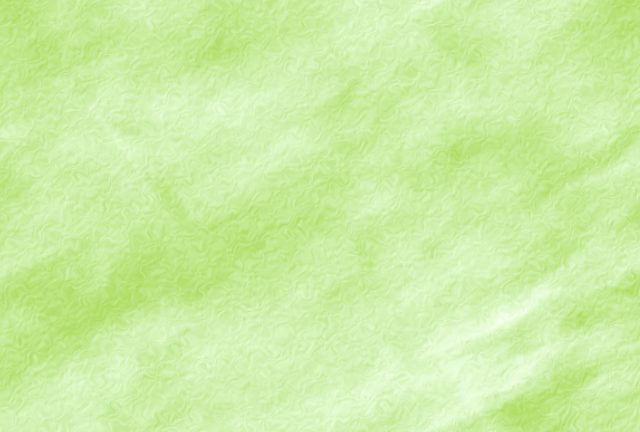
Give the GLSL for this texture, as a Shadertoy shader.

```glsl
// Pale green watercolour paper: slanted cloudy washes, soft light creases and fine embossed grain.
#define SLANT 0.49          // direction of the washes, radians
#define WASH_SCALE vec2(2.1, 5.0)
#define WASH_CONTRAST 1.35
#define MOTTLE_CONTRAST 0.55
#define BAND_DEPTH 0.24
#define BAND_WIDTH 0.10
#define CREASE_COUNT 9
#define CREASE_LIGHT 0.20
#define GRAIN_SCALE 135.0   // grains per canvas height
#define GRAIN_DEPTH 0.34
#define BASE_TONE 0.47

const vec3 LEAF = vec3(0.72, 0.885, 0.465);
const vec3 LIME = vec3(0.81, 0.94, 0.675);
const vec3 MIST = vec3(0.90, 0.985, 0.83);
const vec3 WHITE = vec3(0.98, 1.0, 0.96);

float hash(vec2 p) {
    vec3 q = fract(p.xyx * 0.1031);
    q += dot(q, q.yzx + 33.33);
    return fract((q.x + q.y) * q.z);
}

float noise(vec2 p) {
    vec2 i = floor(p), f = fract(p);
    f = f * f * f * (f * (f * 6.0 - 15.0) + 10.0);
    float low = mix(hash(i), hash(i + vec2(1, 0)), f.x);
    float high = mix(hash(i + vec2(0, 1)), hash(i + vec2(1, 1)), f.x);
    return mix(low, high, f.y);
}

float fbm(vec2 p) {
    float sum = 0.0, amp = 0.5, total = 0.0;
    for (int i = 0; i < 5; i++) {
        sum += amp * noise(p);
        total += amp;
        amp *= 0.55;
        p = mat2(1.6, 0.9, -0.9, 1.6) * p * 1.09 + 17.3;
    }
    return sum / total;
}

vec2 turn(vec2 p, float a) {
    return vec2(p.x * cos(a) + p.y * sin(a), p.y * cos(a) - p.x * sin(a));
}

// Bright fold: crisp below its ridge, fading slowly above it.
float crease(vec2 p, vec2 centre, float angle, float halfLength) {
    vec2 q = turn(p - centre, angle);
    float side = q.y > 0.0 ? 0.024 : 0.007;
    float along = 1.0 - smoothstep(0.3, 1.0, abs(q.x) / halfLength);
    return exp(-abs(q.y) / side) * along;
}

// Short irregular pits lit from one side; the warp breaks up their direction.
float grain(vec2 p) {
    vec2 wobble = vec2(noise(p * 45.0), noise(p * 45.0 + 70.0)) - 0.5;
    vec2 q = turn(p + wobble * 0.022, 1.15) * vec2(0.85, 1.1) * GRAIN_SCALE;
    vec2 light = vec2(0.45, 0.75);
    float fine = noise(q) - noise(q + light);
    vec2 r = turn(q, 0.8) * 0.62 + 40.0;
    float coarse = noise(r) - noise(r + light.yx);
    return fine * 0.8 + coarse * 0.35;
}

vec3 paperColour(float t) {
    vec3 c = mix(LEAF, LIME, clamp(t * 2.0, -0.35, 1.0));
    c = mix(c, MIST, clamp(t * 2.0 - 1.0, 0.0, 1.0));
    return mix(c, WHITE, smoothstep(1.0, 1.6, t));
}

void mainImage(out vec4 fragColor, in vec2 fragCoord) {
    vec2 p = fragCoord / iResolution.y;
    vec2 warp = vec2(fbm(p * 4.0 + 3.0), fbm(p * 4.0 + 31.0)) - 0.5;
    vec2 s = turn(p, SLANT) + warp * vec2(0.14, 0.10);

    // Cloudy washes, mottling and the deeper diagonal band
    float tone = BASE_TONE + (fbm(s * WASH_SCALE + 8.0) - 0.5) * WASH_CONTRAST;
    tone += (fbm(s * vec2(7.0, 12.0) + 60.0) - 0.5) * MOTTLE_CONTRAST;
    tone += (fbm(p * 17.0 + warp * 3.0 + 25.0) - 0.5) * MOTTLE_CONTRAST * 0.6;
    float bandOffset = (s.y - 0.15) / BAND_WIDTH;
    tone -= BAND_DEPTH * exp(-bandOffset * bandOffset);

    // Narrow streaks, strongest at the lower right
    float corner = smoothstep(0.35, 1.1, p.x - p.y);
    float streak = 1.0 - abs(2.0 * fbm(s * vec2(3.5, 13.0) + 90.0) - 1.0);
    tone += corner * (streak - 0.75) * 0.9;

    // One long fold and scattered fainter ones
    vec2 bent = p + warp * 0.09;
    tone += 0.6 * crease(bent, vec2(1.13, 0.25), 0.43, 0.27);
    for (int i = 0; i < CREASE_COUNT; i++) {
        float id = float(i);
        vec2 centre = vec2(hash(vec2(id, 2.7)) * 1.5, hash(vec2(id, 9.1)));
        float angle = i % 3 == 0 ? -1.05 : SLANT + 0.5 * (hash(vec2(id, 5.3)) - 0.5);
        float size = mix(0.08, 0.22, hash(vec2(id, 13.9)));
        tone += CREASE_LIGHT * crease(bent, centre, angle, size);
    }

    tone += GRAIN_DEPTH * grain(p);
    fragColor = vec4(paperColour(tone), 1.0);
}
```
